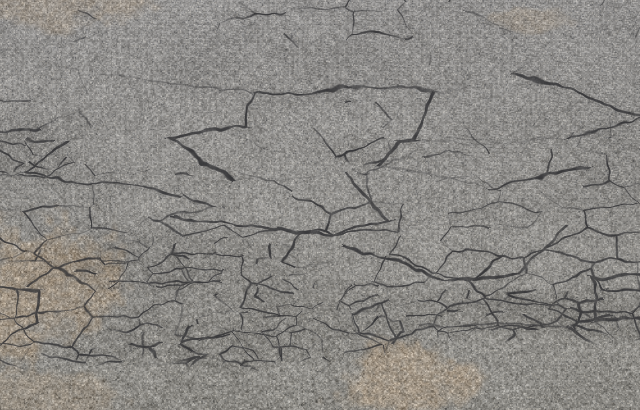
Reproduce this texture procedurally as a Shadertoy shader.

```glsl
// Weathered grey asphalt with a web of alligator cracks and sandy worn patches.

float hash(vec2 p) {
    return fract(sin(dot(p, vec2(127.1, 311.7))) * 43758.5453);
}

vec2 hash2(vec2 p) {
    return vec2(hash(p), hash(p + 37.7));
}

float noise(vec2 p) {
    vec2 i = floor(p), f = fract(p);
    f = f * f * (3.0 - 2.0 * f);
    return mix(mix(hash(i), hash(i + vec2(1, 0)), f.x),
               mix(hash(i + vec2(0, 1)), hash(i + vec2(1, 1)), f.x), f.y);
}

vec2 wobble(vec2 p) {
    return vec2(noise(p), noise(p + 51.3)) - 0.5;
}

// Stretched Voronoi borders; "keep" sets how many of the borders have opened.
float crackNet(vec2 p, vec2 scale, float keep, float width) {
    vec2 q = p * scale + scale.x * 7.3;
    vec2 home = vec2(0), homeSeed = vec2(0);
    float nearest = 9.0;
    for (int i = 0; i < 9; i++) {
        vec2 cell = floor(q) + vec2(i % 3 - 1, i / 3 - 1);
        vec2 seed = cell + 0.08 + 0.84 * hash2(cell);
        float d = length(seed - q);
        if (d < nearest) { nearest = d; home = cell; homeSeed = seed; }
    }
    float px = 1.0 / iResolution.y, crack = 0.0;
    for (int i = 0; i < 25; i++) {
        if (i == 12) continue;
        vec2 cell = home + vec2(i % 5 - 2, i / 5 - 2);
        vec2 seed = cell + 0.08 + 0.84 * hash2(cell);
        vec2 normal = normalize(seed - homeSeed);
        float d = dot(0.5 * (seed + homeSeed) - q, normal) / length(normal * scale);
        float open = smoothstep(1.0 - keep, 1.4 - keep, hash(home + cell + 0.5));
        float w = width * (0.4 + 0.6 * open);
        float line = 1.0 - smoothstep(w - 0.6 * px, w + 0.9 * px, d);
        float halo = 0.16 * exp(-max(d, 0.0) / 0.005);
        crack = max(crack, open * max(line, halo));
    }
    return crack;
}

// Round chips: positive for pale stones, negative for dark pits.
float chips(vec2 p, float scale) {
    vec2 q = p * scale, cell = floor(q);
    float kind = hash(cell + 9.1);
    float radius = 0.2 + 0.25 * hash(cell + 4.7);
    float d = length(fract(q) - 0.35 - 0.3 * hash2(cell));
    float dot_ = 1.0 - smoothstep(radius - 0.15, radius + 0.15, d);
    return dot_ * (step(0.78, kind) - step(kind, 0.12));
}

float patchMask(vec2 p, vec2 centre, vec2 radius) {
    float ragged = (noise(p * 14.0) - 0.5) * 0.7 + (noise(p * 50.0) - 0.5) * 0.5;
    return 1.0 - smoothstep(0.55, 1.15, length((p - centre) / radius) + ragged);
}

void mainImage(out vec4 fragColor, in vec2 fragCoord) {
    vec2 p = fragCoord / iResolution.y;

    // Broad tone: cooler toward the top, slow stains along the road
    float stain = noise(p * vec2(2.0, 6.0)) - 0.5;
    vec3 color = mix(vec3(0.567, 0.56, 0.54), vec3(0.565, 0.56, 0.555), p.y);
    color += 0.03 * stain + 0.035 * (noise(p * 16.0) - 0.5);
    color -= 0.02 * (1.0 - smoothstep(0.04, 0.14, p.y));

    // Sandy worn patches
    float sand = patchMask(p, vec2(0.07, 0.3), vec2(0.2, 0.17));
    sand = max(sand, patchMask(p, vec2(0.99, 0.07), vec2(0.2, 0.09)));
    sand = max(sand, 0.6 * patchMask(p, vec2(0.1, 0.04), vec2(0.22, 0.06)));
    sand = max(sand, 0.6 * patchMask(p, vec2(0.16, 1.0), vec2(0.26, 0.07)));
    sand = max(sand, 0.5 * patchMask(p, vec2(1.3, 0.95), vec2(0.14, 0.03)));
    color = mix(color, vec3(0.65, 0.59, 0.515), sand * (0.5 + 0.4 * noise(p * 110.0)));

    // Aggregate grain, coarser toward the bottom
    float coarse = max(sand, 1.0 - smoothstep(0.0, 0.4, p.y));
    color += 0.2 * (noise(p * 320.0) - 0.5) + 0.1 * (noise(p * 140.0) - 0.5);
    color += chips(p, 210.0) * vec3(0.085, 0.08, 0.07);
    color += chips(p + 3.0, 120.0) * (0.02 + 0.07 * coarse);

    // Where the surface has failed
    float lowerEdge = 0.11 + 0.05 * smoothstep(0.8, 1.4, p.x) + 0.05 * (noise(p * 5.0) - 0.5);
    float zone = smoothstep(lowerEdge - 0.02, lowerEdge + 0.03, p.y);
    float keep = mix(0.85, 0.28, smoothstep(0.45, 0.8, p.y)) + 0.5 * (noise(p * 3.5 + 2.0) - 0.5);
    keep += 0.5 * exp(-pow(length((p - vec2(0.75, 0.97)) / vec2(0.3, 0.07)), 2.0));
    keep *= zone;
    float shatter = smoothstep(0.55, 0.8, noise(p * vec2(2.2, 8.0) + 5.0));
    shatter *= zone * (1.0 - smoothstep(0.6, 0.8, p.y));

    // Jagged cracks: cells, long sideways splits, and crushed bands
    vec2 bent = p + 0.035 * wobble(p * 5.0) + 0.014 * wobble(p * 18.0) + 0.007 * wobble(p * 55.0);
    float width = 0.0008 + 0.0018 * noise(p * 12.0);
    float crack = crackNet(bent, vec2(8.0, 15.0), keep, width);
    float splits = zone * (0.65 - 0.3 * smoothstep(0.75, 0.9, p.y));
    crack = max(crack, crackNet(bent, vec2(2.2, 8.5), splits, width * 1.5));
    crack = max(crack, crackNet(bent, vec2(13.0, 27.0), 0.75 * shatter, width * 1.2));

    color -= 0.035 * shatter;
    color = mix(color, vec3(0.2, 0.2, 0.21), crack * (0.65 + 0.3 * noise(p * 60.0)));
    fragColor = vec4(clamp(color, 0.0, 1.0), 1.0);
}
```
